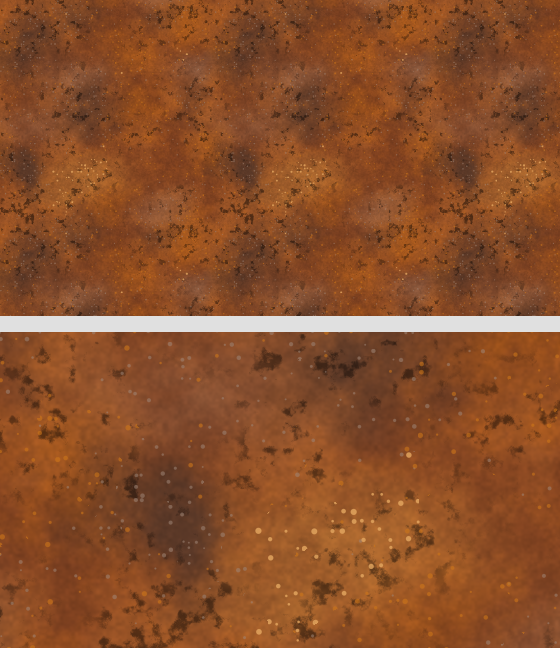
Top: the whole. Bottom: its middle third, enlarged.
A Shadertoy shader for this texture:

```glsl
// Seamless rusted metal tile with dark stains, pale bloom, orange rust and fine specks.

float hash(vec2 p) {
    vec3 q = fract(p.xyx * vec3(0.1031, 0.1030, 0.0973));
    q += dot(q, q.yzx + 33.33);
    return fract((q.x + q.y) * q.z);
}

// Value noise that repeats every unit, with n cells per unit
float noise(vec2 p, float n) {
    vec2 cell = floor(p * n), f = fract(p * n);
    f = f * f * (3.0 - 2.0 * f);
    vec2 a = mod(cell, n) + n * 1.7, b = mod(cell + 1.0, n) + n * 1.7;
    return mix(mix(hash(a), hash(vec2(b.x, a.y)), f.x),
               mix(hash(vec2(a.x, b.y)), hash(b), f.x), f.y);
}

float fbm(vec2 p, float n) {
    float sum = 0.0, amp = 0.5;
    for (int i = 0; i < 5; i++) {
        sum += amp * noise(p, n);
        n *= 2.0;
        amp *= 0.58;
    }
    return sum / 1.112;
}

// Soft elliptical patch, wrapped around the tile edges
float patchAt(vec2 p, vec2 centre, vec2 radius) {
    vec2 d = (fract(p - centre + 0.5) - 0.5) / radius;
    return exp(-dot(d, d));
}

// Round flecks, at most one per cell; density is the share of cells filled
float flecks(vec2 p, float n, float density, float pixel) {
    vec2 id = mod(floor(p * n), n);
    vec2 centre = 0.3 + 0.4 * vec2(hash(id + 11.3), hash(id + 47.9));
    float radius = mix(0.12, 0.34, hash(id + 83.1));
    float soft = 0.7 * pixel * n;
    float dist = length(fract(p * n) - centre);
    return step(hash(id + 5.7), density) * (1.0 - smoothstep(radius - soft, radius + soft, dist));
}

void mainImage(out vec4 fragColor, in vec2 fragCoord) {
    // Square tiles: 1.44 down, 2.56 across at 16:9, counted from the top left
    float pixel = 1.44 / iResolution.y;
    vec2 uv = vec2(fragCoord.x, iResolution.y - fragCoord.y) * pixel;
    vec2 p = uv + 0.13 * (vec2(fbm(uv, 7.0), fbm(uv + 0.37, 9.0)) - 0.5);

    float cloud = fbm(uv + 0.21, 6.0);
    float mottle = fbm(uv + 0.63, 19.0);
    float grain = noise(uv, 128.0) * 0.6 + noise(uv, 211.0) * 0.4;

    // Large stains
    float dark = 0.85 * patchAt(p, vec2(0.13, 0.20), vec2(0.13, 0.15))
               + 0.85 * patchAt(p, vec2(0.39, 0.49), vec2(0.14, 0.12))
               + 0.95 * patchAt(p, vec2(0.14, 0.81), vec2(0.06, 0.10))
               + 0.65 * patchAt(p, vec2(0.03, 0.75), vec2(0.09, 0.09))
               + 0.70 * patchAt(p, vec2(0.35, 0.06), vec2(0.13, 0.09))
               + 0.50 * patchAt(p, vec2(0.89, 0.46), vec2(0.07, 0.12))
               + 0.40 * patchAt(p, vec2(0.73, 0.09), vec2(0.10, 0.06));
    float pale = patchAt(p, vec2(0.36, 0.35), vec2(0.14, 0.09))
               + patchAt(p, vec2(0.90, 0.31), vec2(0.14, 0.07))
               + patchAt(p, vec2(0.74, 0.95), vec2(0.11, 0.09))
               + 0.7 * patchAt(p, vec2(0.16, 0.57), vec2(0.20, 0.10));
    float tan_ = patchAt(p, vec2(0.38, 0.80), vec2(0.17, 0.09))
               + 0.7 * patchAt(p, vec2(0.27, 0.91), vec2(0.13, 0.05));
    float orange = patchAt(p, vec2(0.58, 0.24), vec2(0.12, 0.11))
                 + patchAt(p, vec2(0.64, 0.50), vec2(0.12, 0.10))
                 + patchAt(p, vec2(0.95, 0.67), vec2(0.09, 0.10))
                 + patchAt(p, vec2(0.50, 0.94), vec2(0.10, 0.10))
                 + patchAt(p, vec2(0.85, 0.07), vec2(0.12, 0.14))
                 + patchAt(p, vec2(0.02, 0.28), vec2(0.06, 0.10));

    // Blend the rust layers, broken up by the mottling
    vec3 col = mix(vec3(0.50, 0.25, 0.12), vec3(0.61, 0.33, 0.15), smoothstep(0.3, 0.7, cloud));
    float rust = clamp(orange * 0.75 + (mottle - 0.5) * 1.3, 0.0, 1.0);
    col = mix(col, vec3(0.67, 0.35, 0.09), rust * 0.75);
    col = mix(col, vec3(0.56, 0.37, 0.27), clamp(pale * (0.3 + 0.7 * mottle), 0.0, 0.8));
    col = mix(col, vec3(0.68, 0.42, 0.19), clamp(tan_ * (0.4 + 0.7 * mottle), 0.0, 0.85));
    float stain = clamp(dark * (1.5 - mottle) + (0.45 - cloud) * 0.5, 0.0, 1.0);
    col = mix(col, vec3(0.33, 0.215, 0.16), stain * 0.85);

    // Pits and fine grain
    float pits = smoothstep(0.56, 0.76, fbm(uv + 0.48, 43.0)) * smoothstep(0.35, 0.65, cloud + 0.2 * dark);
    col *= 1.0 - 0.45 * pits;
    col *= 0.83 + 0.18 * grain + 0.16 * mottle;

    // Grey flecks on stains, amber on rust, cream on the tan bloom
    float greyArea = clamp(dark + 0.6 * pale, 0.0, 1.0);
    col = mix(col, vec3(0.62, 0.52, 0.46), 0.55 * flecks(uv, 97.0, 0.01 + 0.16 * greyArea * mottle * 2.0, pixel));
    col = mix(col, vec3(0.80, 0.46, 0.10), 0.60 * flecks(uv + 0.31, 83.0, 0.02 + 0.14 * rust, pixel));
    float creamArea = patchAt(p, vec2(0.39, 0.78), vec2(0.07, 0.04))
                    + patchAt(p, vec2(0.30, 0.89), vec2(0.04, 0.05))
                    + 0.5 * patchAt(p, vec2(0.83, 0.23), vec2(0.04, 0.04));
    col = mix(col, vec3(0.90, 0.66, 0.38), 0.8 * flecks(uv + 0.17, 71.0, 0.4 * creamArea, pixel));

    fragColor = vec4(col, 1.0);
}
```
